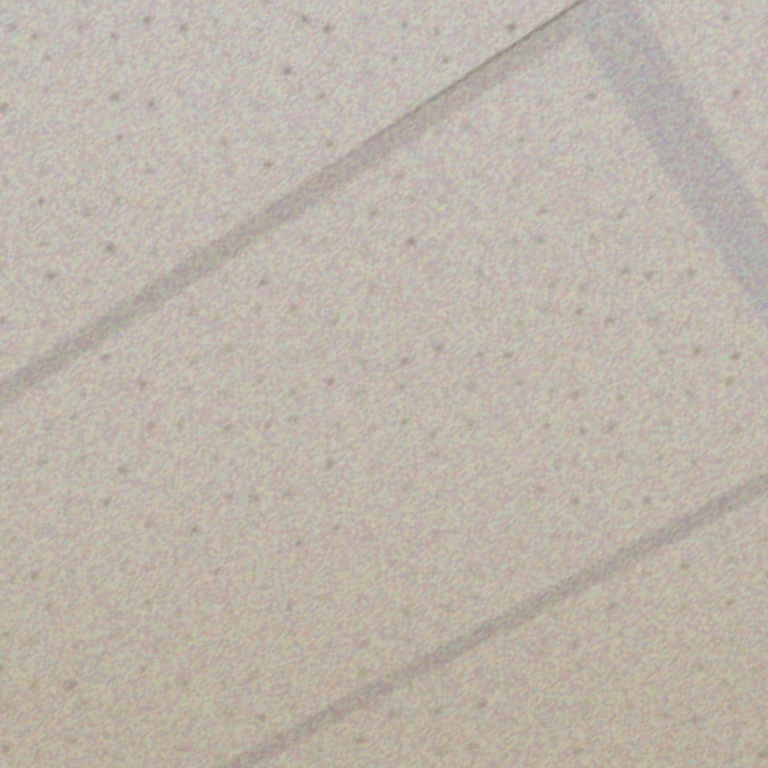
Write a WebGL 2 fragment shader that draws this texture.

```glsl
#version 300 es
precision highp float;
uniform vec2 u_resolution;
out vec4 fragColor;

float hash(vec2 p) {
    vec3 q = fract(p.xyx * vec3(0.1031, 0.1030, 0.0973));
    q += dot(q, q.yzx + 33.33);
    return fract((q.x + q.y) * q.z);
}

float valueNoise(vec2 p) {
    vec2 cell = floor(p);
    vec2 f = fract(p);
    f = f * f * (3.0 - 2.0 * f);
    float low = mix(hash(cell), hash(cell + vec2(1.0, 0.0)), f.x);
    float high = mix(hash(cell + vec2(0.0, 1.0)), hash(cell + vec2(1.0)), f.x);
    return mix(low, high, f.y);
}

vec2 rotate(vec2 p, float angle) {
    float c = cos(angle), s = sin(angle);
    return vec2(c * p.x + s * p.y, c * p.y - s * p.x);
}

// Signed distance to the line a-b, positive on its left side.
float lineSide(vec2 p, vec2 a, vec2 b) {
    vec2 along = normalize(b - a);
    vec2 rel = p - a;
    return along.x * rel.y - along.y * rel.x;
}

float softStep(float d, float blur) {
    return smoothstep(-blur, blur, d);
}

// Centred noise in three channels, stretched along the diagonal.
vec3 grain(vec2 p, float scale) {
    vec2 q = rotate(p, 0.75) * scale * vec2(0.8, 1.15) + 400.0;
    return vec3(valueNoise(q), valueNoise(q + 217.3), valueNoise(q + 431.7)) - 0.5;
}

// Jittered pinholes in rows around an anchor: x is depth, y is tint.
vec2 pinholes(vec2 p, vec2 anchor, float pitch, float spread) {
    vec2 q = (p - anchor) / pitch + 60.5;
    vec2 home = floor(q);
    vec2 result = vec2(0.0);
    for (int j = -1; j <= 1; j++) {
        for (int i = -1; i <= 1; i++) {
            vec2 cell = home + vec2(i, j);
            vec2 jitter = vec2(hash(cell + 7.1), hash(cell + 53.9)) - 0.5;
            vec2 offset = rotate(q - cell - 0.5 - spread * jitter, 0.6);
            float radius = mix(0.10, 0.14, hash(cell + 91.3));
            float pick = hash(cell + 131.7);
            float strength = mix(0.25, 1.0, pick * pick);
            float depth = strength * exp(-dot(offset * vec2(0.75, 1.2), offset) / (radius * radius));
            if (depth > result.x) result = vec2(depth, hash(cell + 173.0));
        }
    }
    return result;
}

void main() {
    vec2 uv = gl_FragCoord.xy / u_resolution;

    // Panel light falls off toward the bottom.
    vec3 panelLow = vec3(0.727, 0.686, 0.625);
    vec3 panelMid = vec3(0.755, 0.721, 0.679);
    vec3 panelHigh = vec3(0.768, 0.742, 0.717);
    vec3 color = mix(panelLow, panelMid, smoothstep(-0.05, 0.5, uv.y));
    color = mix(color, panelHigh, smoothstep(0.4, 1.05, uv.y));

    // Seam edges.
    float upperTop = lineSide(uv, vec2(0.0, 0.502), vec2(0.755, 1.0));
    float upperBottom = lineSide(uv, vec2(0.0, 0.467), vec2(0.742, 0.950));
    float lowerTop = lineSide(uv, vec2(0.286, 0.004), vec2(1.0, 0.388));
    float lowerBottom = lineSide(uv, vec2(0.326, 0.0), vec2(1.0, 0.359));
    float rightInner = lineSide(uv, vec2(0.749, 0.961), vec2(1.0, 0.570));
    float rightOuter = lineSide(uv, vec2(0.827, 1.0), vec2(1.0, 0.707));

    float belowTop = softStep(-upperTop, 0.005);
    float beforeOuter = softStep(-rightOuter, 0.007);
    float upperSeam = belowTop * softStep(upperBottom, 0.006) * beforeOuter;
    float lowerSeam = softStep(-lowerTop, 0.005) * softStep(lowerBottom, 0.006);
    float rightSeam = belowTop * softStep(rightInner, 0.007) * beforeOuter;
    float seams = max(max(upperSeam, lowerSeam), rightSeam);

    // Pinholes on the panels only.
    vec2 hole = pinholes(uv, vec2(0.431, 0.588), 0.047, 0.55);
    vec3 holeTint = mix(vec3(0.105, 0.110, 0.110), vec3(0.115, 0.130, 0.135), hole.y);
    color -= holeTint * hole.x * (1.0 - seams) * mix(0.75, 1.2, uv.y);

    // Shaded seams.
    vec3 upperColor = mix(vec3(0.684, 0.650, 0.620), vec3(0.712, 0.684, 0.660), uv.x);
    vec3 lowerColor = mix(vec3(0.661, 0.618, 0.570), vec3(0.683, 0.648, 0.616), uv.x);
    vec3 rightColor = mix(vec3(0.693, 0.671, 0.664), vec3(0.706, 0.686, 0.676), uv.y);
    color = mix(color, upperColor, upperSeam);
    color = mix(color, lowerColor, lowerSeam);
    color = mix(color, rightColor, rightSeam);

    // Thin crease on the top edge, stronger toward the corner.
    float crease = exp(-pow((upperTop + 0.002) / 0.0034, 2.0));
    crease *= smoothstep(0.35, 0.68, uv.x) * (1.0 - smoothstep(0.75, 0.79, uv.x));
    color -= vec3(0.12, 0.12, 0.125) * crease;

    // Fine coloured grain.
    vec3 fine = grain(uv, 260.0);
    vec3 coarse = grain(uv + 3.7, 140.0);
    color += 0.080 * fine + 0.022 * coarse + 0.036 * fine.g;

    fragColor = vec4(clamp(color, 0.0, 1.0), 1.0);
}
```
